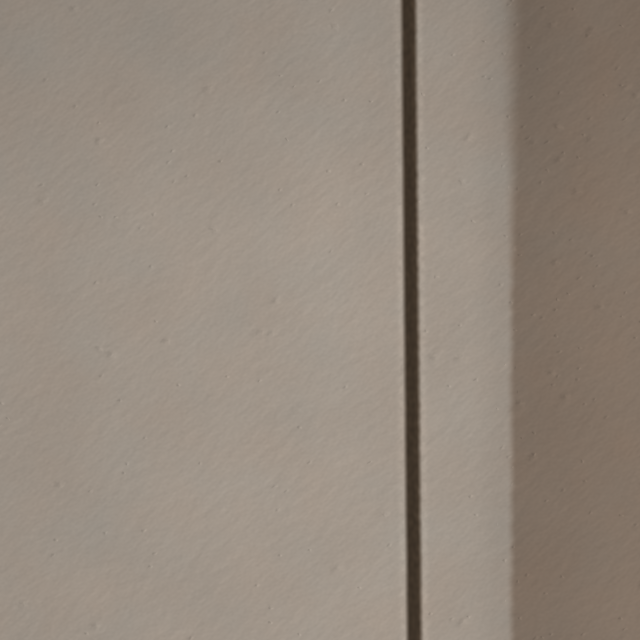
A WebGL 2 fragment shader for this texture:

```glsl
#version 300 es
precision highp float;
// Warm grey plaster panel with a narrow, slightly leaning dark groove and a
// shaded return on the right. Gradient noise gives mottling and diagonal grain;
// jittered cells scatter small chips, denser along the shaded edge.
uniform vec2 u_resolution;
out vec4 fragColor;

vec2 hash2(vec2 p) {
  vec3 q = fract(vec3(p.xyx) * vec3(0.1031, 0.1030, 0.0973));
  q += dot(q, q.yzx + 33.33);
  return fract((q.xx + q.yz) * q.zy);
}

float gradientNoise(vec2 p) {
  vec2 i = floor(p), f = fract(p);
  vec2 u = f * f * f * (f * (f * 6.0 - 15.0) + 10.0);
  float a = dot(hash2(i) * 2.0 - 1.0, f);
  float b = dot(hash2(i + vec2(1, 0)) * 2.0 - 1.0, f - vec2(1, 0));
  float c = dot(hash2(i + vec2(0, 1)) * 2.0 - 1.0, f - vec2(0, 1));
  float d = dot(hash2(i + vec2(1, 1)) * 2.0 - 1.0, f - vec2(1, 1));
  return mix(mix(a, b, u.x), mix(c, d, u.x), u.y);
}

float fbm(vec2 p) {
  float sum = 0.0, amp = 0.5;
  for (int i = 0; i < 4; i++) {
    sum += amp * gradientNoise(p);
    p = mat2(0.8, 0.6, -0.6, 0.8) * p * 2.03 + 17.3;
    amp *= 0.5;
  }
  return sum;
}

// Surface height: grain drawn out along the rising diagonal
float grain(vec2 p) {
  vec2 q = mat2(0.77, -0.64, 0.64, 0.77) * p;
  return fbm(q * vec2(32.0, 70.0) + 5.0);
}

// Signed relief of scattered chips: dark hollow with a lit lower right rim
float chips(vec2 p, float scale, float density) {
  vec2 cell = floor(p * scale);
  float relief = 0.0;
  for (int y = -1; y <= 1; y++)
    for (int x = -1; x <= 1; x++) {
      vec2 id = cell + vec2(x, y);
      vec2 rnd = hash2(id + 91.7);
      vec2 d = p * scale - id - hash2(id + 13.1);
      d += 0.12 * vec2(gradientNoise(p * 170.0), gradientNoise(p * 170.0 + 40.0));
      d = mat2(0.8, -0.6, 0.6, 0.8) * d * vec2(1.0, 0.8 + rnd.y);
      float size = 0.07 + 0.11 * rnd.y;
      float hollow = exp(-dot(d, d) / (size * size));
      vec2 r = d - vec2(0.12, -0.13);
      float rim = exp(-dot(r, r) / (size * size));
      relief += step(rnd.x, density) * (0.7 * rim - hollow);
    }
  return relief;
}

void main() {
  vec2 uv = gl_FragCoord.xy / u_resolution;
  float px = 1.0 / u_resolution.x;

  // Lit face, a little dimmer toward the top and the left
  vec3 col = vec3(0.622, 0.580, 0.535);
  col *= 1.0 - 0.075 * smoothstep(0.55, 1.05, uv.y) - 0.035 * smoothstep(0.35, 0.0, uv.x);
  col *= 1.0 + 0.02 * exp(-pow((uv.x - 0.55) / 0.14, 2.0));

  // Shaded return, softer at the top
  float edgeX = 0.799 + 0.005 * gradientNoise(vec2(2.0, uv.y * 9.0))
              + 0.003 * gradientNoise(vec2(7.0, uv.y * 60.0));
  float soft = mix(0.008, 0.022, smoothstep(0.5, 1.0, uv.y));
  float shade = smoothstep(-soft, soft, uv.x - edgeX);
  col *= 1.0 - 0.05 * smoothstep(0.73, 0.79, uv.x) * (1.0 - shade);
  vec3 shadeCol = vec3(0.495, 0.437, 0.386) * (1.0 - 0.07 * smoothstep(0.6, 1.0, uv.y));
  shadeCol *= 0.97 + 0.06 * smoothstep(0.80, 0.99, uv.x);
  col = mix(col, shadeCol, shade);

  // Mottling in brightness and a faint warm to cool drift
  col *= 1.0 + 0.055 * fbm(uv * 7.0 + 3.0);
  col += vec3(0.020, -0.004, -0.016) * fbm(uv * 9.0 + 31.0);

  // Grain relief lit from the upper left
  float bump = grain(uv) - grain(uv + vec2(-0.0025, 0.0025));
  col *= 1.0 + bump * 0.09 + 0.025 * gradientNoise(uv * vec2(150.0, 190.0));

  // Chips, most of them on the return and along its edge
  float nearEdge = exp(-pow((uv.x - edgeX) / 0.012, 2.0));
  float sparse = chips(uv, 22.0, 0.05 + 0.16 * shade);
  float fine = chips(uv + 0.37, 48.0, 0.05 + 0.10 * shade + 0.30 * nearEdge);
  col *= 1.0 + 0.07 * sparse + 0.10 * fine;

  // Groove with a ragged right side and pale lips
  float ragged = gradientNoise(vec2(3.0, uv.y * 75.0));
  float x = uv.x - mix(0.6475, 0.6385, uv.y) - 0.0008 * gradientNoise(vec2(1.0, uv.y * 12.0));
  float halfWidth = 0.0108 + 0.0014 * ragged * smoothstep(-0.01, 0.01, x);
  float dist = abs(x) - halfWidth;
  float lip = exp(-pow((dist - 0.007) / 0.005, 2.0));
  col *= 1.0 + lip * (0.045 + 0.08 * gradientNoise(vec2(x * 90.0, uv.y * 95.0)));
  float blur = 0.0032 + px;
  vec3 grooveCol = vec3(0.235, 0.195, 0.155) * (1.0 + 0.18 * gradientNoise(uv * vec2(140.0, 90.0)));
  grooveCol *= 1.0 + 0.16 * smoothstep(0.0, 0.011, x);
  col = mix(grooveCol, col, smoothstep(-blur, blur, dist));

  fragColor = vec4(clamp(col, 0.0, 1.0), 1.0);
}
```
